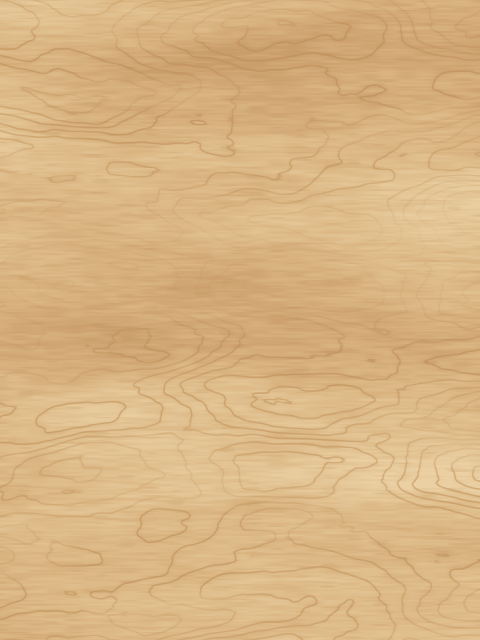
Give the GLSL for this texture, as a Shadertoy shader.

```glsl
// Pale varnished wood with horizontal grain: growth rings are contour lines
// of a stretched, warped noise field, laid over broad tonal bands and
// finished with fine fibres and short dark pores.

const vec3 DARK_WOOD  = vec3(0.79, 0.615, 0.415);
const vec3 MID_WOOD   = vec3(0.86, 0.72, 0.52);
const vec3 LIGHT_WOOD = vec3(0.92, 0.815, 0.64);
const vec3 RING_COLOR = vec3(0.73, 0.54, 0.32);

float hash(vec2 cell) {
    vec3 q = fract(vec3(cell.xyx) * 0.1031);
    q += dot(q, q.yzx + 33.33);
    return fract((q.x + q.y) * q.z);
}

float valueNoise(vec2 p) {
    vec2 cell = floor(p);
    vec2 f = fract(p);
    f = f * f * f * (f * (f * 6.0 - 15.0) + 10.0);
    float low  = mix(hash(cell), hash(cell + vec2(1.0, 0.0)), f.x);
    float high = mix(hash(cell + vec2(0.0, 1.0)), hash(cell + 1.0), f.x);
    return mix(low, high, f.y);
}

float layeredNoise(vec2 p, int layers) {
    float sum = 0.0, weight = 0.5, total = 0.0;
    for (int i = 0; i < layers; i++) {
        sum += weight * valueNoise(p);
        total += weight;
        weight *= 0.5;
        p = p * 2.03 + vec2(17.3, 9.1);
    }
    return sum / total;
}

// Slow bending of the grain by layered sines
float grainBend(vec2 p) {
    return 0.020 * sin(p.x * 4.1 + p.y * 5.0 + 0.6)
         + 0.008 * sin(p.x * 9.7 - p.y * 11.0)
         + 0.003 * sin(p.x * 27.0 + p.y * 31.0);
}

// Height field whose whole-number levels are the growth rings
float ringLevel(vec2 p, float count) {
    float height = valueNoise(p * vec2(2.1, 7.5) + vec2(3.7, 21.4));
    height += 0.30 * valueNoise(p * vec2(5.0, 15.0) + vec2(40.2, 5.3));
    height += 0.09 * valueNoise(p * vec2(15.0, 34.0) + vec2(8.1, 60.7));
    height += 0.025 * valueNoise(p * vec2(34.0, 90.0) + 71.0);
    return height * count;
}

// Broad light and dark bands, 0 dark to 1 light
float bandTone(vec2 p, float tall) {
    float v = p.y / tall;
    float bands = 0.17 * cos(6.2832 * (v - 0.25) / 0.45);
    float slant = 0.55 * (p.x - 0.5) * (0.52 - v);
    float patches = layeredNoise(p * vec2(1.5, 7.0) + vec2(12.4, 2.6), 4) - 0.5;
    return 0.53 + bands + slant + 0.85 * patches;
}

// Fine horizontal fibres, centred on zero
float fibres(vec2 p) {
    float coarse = valueNoise(p * vec2(10.0, 120.0));
    float fine   = valueNoise(p * vec2(26.0, 270.0) + 50.0);
    return 0.4 * coarse + 0.6 * fine - 0.5;
}

vec3 woodColor(float tone) {
    tone = clamp(tone, 0.0, 1.0);
    vec3 lower = mix(DARK_WOOD, MID_WOOD, tone * 2.0);
    vec3 upper = mix(MID_WOOD, LIGHT_WOOD, tone * 2.0 - 1.0);
    return tone < 0.5 ? lower : upper;
}

void mainImage(out vec4 fragColor, in vec2 fragCoord) {
    float pixel = 1.0 / iResolution.x;
    float tall = iResolution.y * pixel;
    vec2 p = fragCoord * pixel;
    vec2 grain = p + vec2(0.0, grainBend(p));

    // Distance to the nearest ring, in canvas widths
    float level = ringLevel(grain, 8.0);
    float slope = length(vec2(dFdx(level), dFdy(level))) / pixel;
    float dist = abs(fract(level) - 0.5) / max(slope, 9.0);

    // Rings fade along their length and almost vanish in the calm band
    float calm = smoothstep(0.05, 0.16, abs(p.y / tall - 0.59));
    float fade = smoothstep(0.15, 0.7, valueNoise(grain * vec2(3.0, 13.0) + 90.0));
    float strength = mix(0.2, 1.0, calm) * mix(0.35, 1.0, fade);
    float line = 1.0 - smoothstep(0.0, 0.0011 + pixel, dist);
    float halo = exp(-dist / 0.005);

    // Tone with fibres, then rings and pores
    float tone = bandTone(grain, tall) + 0.38 * fibres(p);
    tone -= 0.16 * halo * strength;
    vec3 color = woodColor(tone);
    color = mix(color, RING_COLOR, 0.50 * line * strength);

    float pore = smoothstep(0.78, 0.97, valueNoise(p * vec2(19.0, 190.0) + 130.0));
    color = mix(color, RING_COLOR, 0.16 * pore);

    fragColor = vec4(color, 1.0);
}
```
